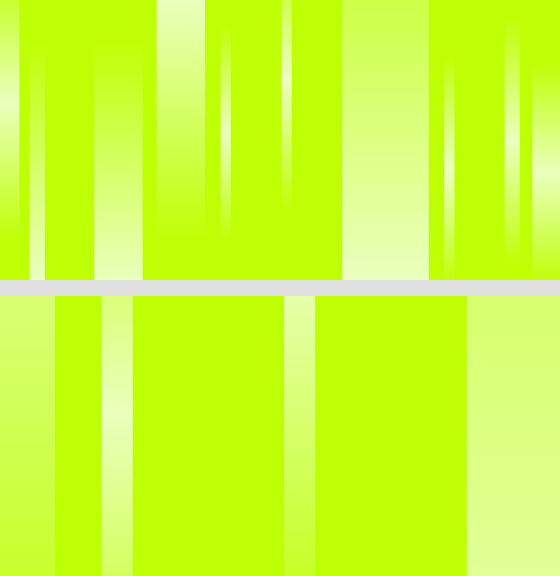
Top: the whole. Bottom: its middle third, enlarged.
This background is drawn by a Shadertoy shader. Its source:

```glsl
// Draws pale vertical light bars of mixed widths fading along their length on vivid lime.
#define BASE_COLOR vec3(0.75, 1.0, 0.02)
#define GLOW_COLOR vec3(0.915, 1.0, 0.74)
#define BAR_COUNT 10
#define FIRST_LEFT -0.052
#define THIN_WIDTH 0.0185
#define WIDE_STEP 0.068
#define SMALL_GAP 0.016
#define LARGE_GAP 0.070
#define GAP_JITTER 0.0127
#define LONG_REACH 0.85
#define SHORT_REACH 0.34

float hash(float n) {
    return fract(sin(n * 12.9898 + 4.1414) * 43758.5453);
}

// Number of wide steps added to a bar: 0, 1 or 2
float wideSteps(int i) {
    return float(i % 3 == 0) + float(i % 4 == 2);
}

float barWidth(int i) {
    return THIN_WIDTH + WIDE_STEP * wideSteps(i) + 0.009 * float(i % 7 == 1);
}

float gapAfter(int i) {
    bool large = i % 3 == 1 || i % 4 == 1;
    return SMALL_GAP + LARGE_GAP * float(large) + GAP_JITTER * hash(float(i));
}

// Brightness along a bar: a linear fall-off on both sides of its peak
float barGlow(int i, float y) {
    float h = hash(float(i) + 31.0);
    float peak = 0.45 + 0.2 * float(i % 5 == 0) + 0.16 * (h - 0.5);
    float reach = SHORT_REACH + 0.2 * hash(float(i) + 57.0);
    // Some bars start at the lower or upper border and run much further
    bool anchored = i > 0 && 6 % max(i, 1) == 0;
    if (anchored) {
        peak = float(i % 5 == 3);
        reach = LONG_REACH + 0.7 * max(wideSteps(i) - 1.0, 0.0);
    }
    return max(1.0 - abs(y - peak) / reach, 0.0);
}

// Coverage of the span [left, right] with one-pixel smooth edges
float span(float x, float left, float right, float pixel) {
    float inside = min(x - left, right - x);
    return clamp(inside / pixel + 0.5, 0.0, 1.0);
}

void mainImage(out vec4 fragColor, in vec2 fragCoord) {
    vec2 uv = fragCoord / iResolution.xy;
    float pixel = 1.0 / iResolution.x;

    // Walk from left to right, laying down bars and gaps
    float glow = 0.0;
    float left = FIRST_LEFT;
    for (int i = 0; i < BAR_COUNT; i++) {
        float right = left + barWidth(i);
        glow = max(glow, span(uv.x, left, right, pixel) * barGlow(i, uv.y));
        left = right + gapAfter(i);
    }

    fragColor = vec4(mix(BASE_COLOR, GLOW_COLOR, glow), 1.0);
}
```
